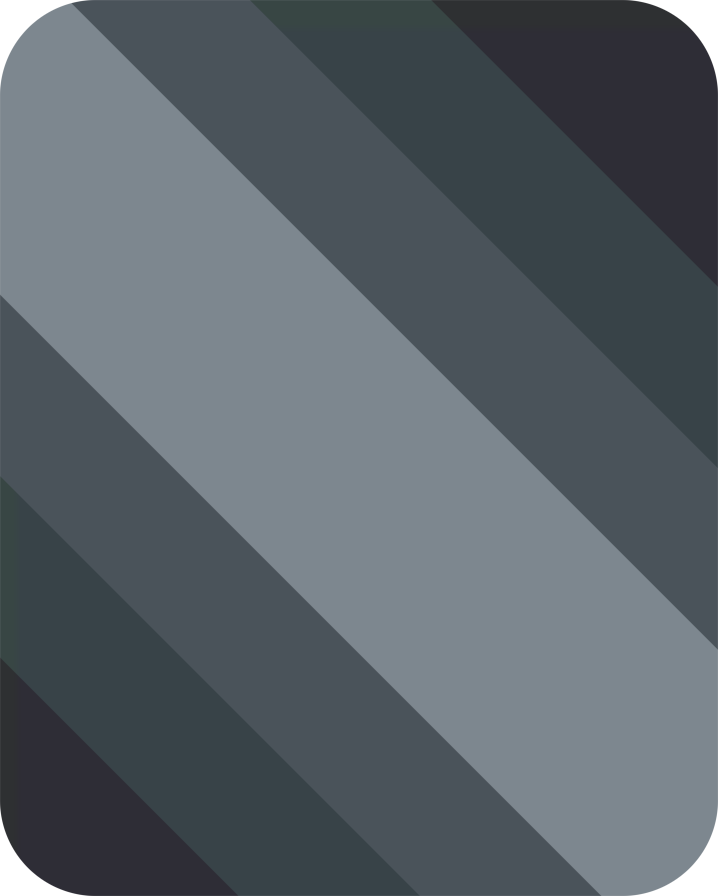
Reproduce this background procedurally as a Shadertoy shader.

```glsl
// A rounded card crossed by diagonal bands that darken in equal steps
// away from a pale central stripe. The bands come from the distance to one
// slanted axis; a rounded-box distance trims the card against white.

const float BAND_WIDTH = 0.2025; // measured along an axis, in canvas heights

float roundedBox(vec2 p, vec2 halfSize, float radius) {
    vec2 q = abs(p) - halfSize + radius;
    return length(max(q, 0.0)) + min(max(q.x, q.y), 0.0) - radius;
}

// Soft step from 0 to 1 across the given band boundary
float bandEdge(float bandPos, float boundary, float blur) {
    return smoothstep(boundary - blur, boundary + blur, bandPos);
}

void mainImage(out vec4 fragColor, in vec2 fragCoord) {
    vec2 uv = fragCoord / iResolution.y;
    vec2 size = vec2(iResolution.x / iResolution.y, 1.0);
    float pixel = 1.0 / iResolution.y;

    // Bands mirrored about the falling diagonal
    float bandPos = abs(uv.x + uv.y - 0.8737) / BAND_WIDTH;
    float blur = pixel / BAND_WIDTH;
    vec3 color = vec3(0.492, 0.530, 0.560);
    color = mix(color, vec3(0.292, 0.325, 0.353), bandEdge(bandPos, 1.0, blur));
    color = mix(color, vec3(0.220, 0.263, 0.282), bandEdge(bandPos, 2.0, blur));
    color = mix(color, vec3(0.180, 0.177, 0.210), bandEdge(bandPos, 3.0, blur));

    // Faint greener rim on the left and top of the dark bands
    float rim = max(1.0 - smoothstep(0.014, 0.024, uv.x),
                    smoothstep(0.962, 0.974, uv.y));
    color += vec3(0.0, 0.010, -0.014) * rim * bandEdge(bandPos, 2.0, blur);

    // Card outline over white
    float card = roundedBox(uv - 0.5 * size, 0.5 * size, 0.107);
    color = mix(color, vec3(1.0), smoothstep(-0.7 * pixel, 0.7 * pixel, card));

    fragColor = vec4(color, 1.0);
}
```
